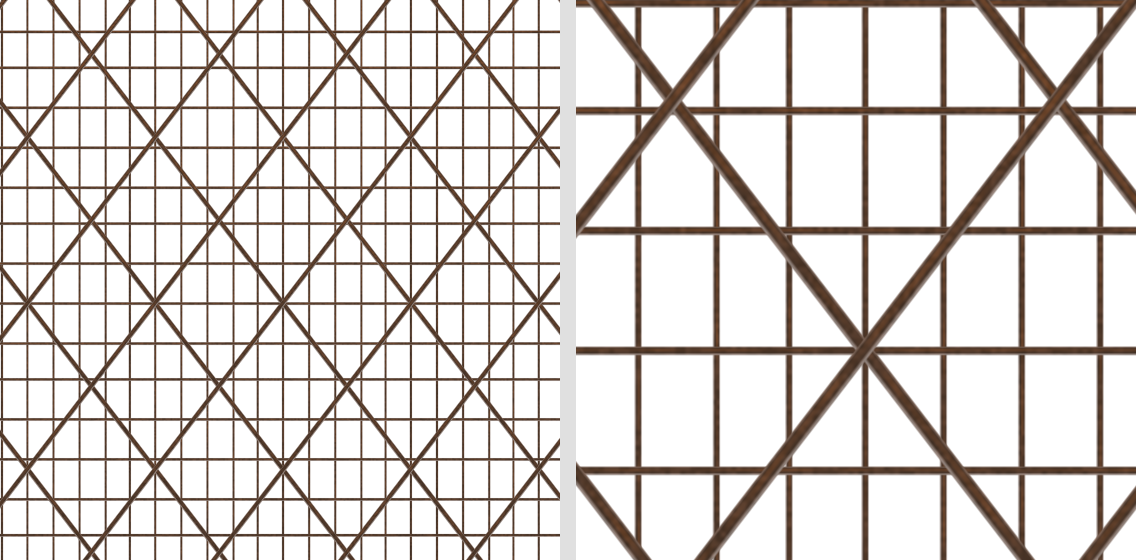
Left, the full canvas; right, a detail of the centre.
This pattern is drawn by a Shadertoy shader. Its source:

```glsl
// A brown wire lattice on white: uneven vertical and horizontal wires under two
// families of thicker diagonals. Each wire is a wrapped signed distance, shaded
// across its width with a warm core and grey rims, and mottled by value noise.

float hash(vec2 p) {
    return fract(sin(dot(p, vec2(127.1, 311.7))) * 43758.5453);
}

float noise(vec2 p) {
    vec2 i = floor(p), f = fract(p);
    f = f * f * (3.0 - 2.0 * f);
    return mix(mix(hash(i), hash(i + vec2(1, 0)), f.x),
               mix(hash(i + vec2(0, 1)), hash(i + vec2(1, 1)), f.x), f.y);
}

// Signed distance to the nearest multiple of period
float wrapped(float x, float period) {
    return x - period * round(x / period);
}

// Nearest of several even steps per period; the leftover makes one narrow gap
float unevenLines(float x, float period, float stride, float lastOffset, int count) {
    float nearest = period;
    for (int i = 0; i < count; i++) {
        float d = wrapped(x - min(float(i) * stride, lastOffset), period);
        if (abs(d) < abs(nearest)) nearest = d;
    }
    return nearest;
}

// Diagonal family: slope is +1 for falling wires, -1 for rising ones
float diagonalLines(vec2 p, float slope) {
    vec2 cell = vec2(0.2283, 0.2969);
    vec2 q = (p - vec2(0.0488, 0.4583)) / cell;
    float u = q.y + slope * q.x;
    float shift = 0.0016 * (hash(vec2(round(u), slope)) - 0.5);
    return wrapped(u, 1.0) / length(1.0 / cell) + shift;
}

// Paints one wire over the colour; positive d is its warmer, upper side
vec3 paintWire(vec3 under, float d, float halfWidth, vec2 p) {
    float t = d / halfWidth;
    float mottle = noise(p * 60.0);
    float grain = noise(p * 330.0);

    // Core: dark bronze, redder towards the top of the canvas
    float core = 1.0 - smoothstep(0.1, 0.6, abs(t - 0.2));
    float warmth = core * clamp(0.15 + 0.45 * p.y + 0.7 * (mottle - 0.4), 0.0, 1.0);
    vec3 wire = mix(vec3(0.29, 0.21, 0.16), vec3(0.46, 0.28, 0.16), warmth);

    // Rims: grey below, thinner and browner above
    wire = mix(wire, vec3(0.56, 0.50, 0.47), smoothstep(0.35, 0.85, -t));
    wire = mix(wire, vec3(0.46, 0.37, 0.32), smoothstep(0.55, 0.95, t));
    wire += 0.09 * (grain - 0.5) * vec3(1.0, 0.7, 0.6);

    float blur = max(0.7 / iResolution.y, 0.0007);
    float cover = 1.0 - smoothstep(-blur, blur, abs(d) - halfWidth);
    return mix(under, wire, cover);
}

void mainImage(out vec4 fragColor, in vec2 fragCoord) {
    vec2 p = fragCoord / iResolution.xy;
    vec3 color = vec3(1.0);

    // Thin grid: five uprights and four crossbars per period
    float upright = unevenLines(p.x - 0.0488, 0.2283, 0.0466, 0.183, 5);
    float crossbar = unevenLines(p.y - 0.1081, 0.2783, 0.0714, 0.2142, 4);
    color = paintWire(color, upright, 0.0020, p);
    color = paintWire(color, crossbar, 0.0025, p);

    // Thick diagonals crossing above the grid
    color = paintWire(color, diagonalLines(p, 1.0), 0.0043, p);
    color = paintWire(color, diagonalLines(p, -1.0), 0.0043, p);

    fragColor = vec4(color, 1.0);
}
```
